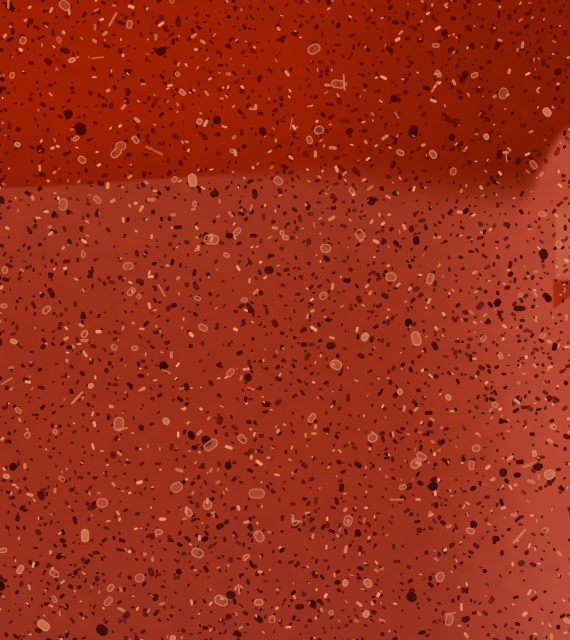
Give the GLSL for this texture, as a Shadertoy shader.

```glsl
// Speckled red glaze: a saturated band above a hazy, paler sheen, strewn with
// dark dots, pale flecks, small rings and thin rods. Each kind of grain is a
// jittered grid of capsules, drawn from its signed distance.

#define BAND_RED    vec3(0.625, 0.125, 0.008)
#define BAND_SHADE  vec3(0.525, 0.105, 0.006)
#define SHEEN_RED   vec3(0.615, 0.185, 0.100)
#define SHEEN_PALE  vec3(0.730, 0.285, 0.200)
#define DARK_GRAIN  vec3(0.230, 0.025, 0.020)
#define PALE_GRAIN  vec3(0.930, 0.610, 0.430)
#define RING_TINT   vec3(0.830, 0.500, 0.360)
#define SOFTNESS    0.0011
#define DENSITY     1.0

float hash(vec2 p) {
    return fract(sin(dot(p, vec2(127.1, 311.7))) * 43758.5453);
}

float noise(vec2 p) {
    vec2 i = floor(p), f = fract(p);
    f = f * f * (3.0 - 2.0 * f);
    return mix(mix(hash(i), hash(i + vec2(1, 0)), f.x),
               mix(hash(i + vec2(0, 1)), hash(i + vec2(1, 1)), f.x), f.y);
}

float capsule(vec2 p, vec2 halfAxis, float radius) {
    float t = clamp(dot(p, halfAxis) / dot(halfAxis, halfAxis), -1.0, 1.0);
    return length(p - halfAxis * t) - radius;
}

// Nearest grain: x = signed distance, y = random tone, z = radius
vec3 grains(vec2 p, float cell, float share, vec2 radii, float stretch, float seed) {
    vec3 nearest = vec3(1.0, 0.0, 0.0);
    vec2 home = floor(p / cell);
    for (int j = -1; j <= 1; j++)
    for (int i = -1; i <= 1; i++) {
        vec2 id = home + vec2(i, j);
        vec2 key = id + seed * 17.3;
        vec2 center = (id + vec2(hash(key), hash(key + 41.7))) * cell;
        float crowding = 0.55 + 0.9 * noise(center * 9.0 + seed);
        if (hash(key + 73.1) > share * crowding * DENSITY) continue;
        float size = hash(key + 11.9);
        float radius = mix(radii.x, radii.y, size * size);
        float angle = 6.2832 * hash(key + 29.3);
        float reach = radius * stretch * (0.15 + 0.85 * hash(key + 57.7));
        float d = capsule(p - center, reach * vec2(cos(angle), sin(angle)), radius);
        if (d < nearest.x) nearest = vec3(d, hash(key + 91.3), radius);
    }
    return nearest;
}

float cover(float d) {
    float soft = max(SOFTNESS, 0.7 / iResolution.y);
    return 1.0 - smoothstep(-soft, soft, d);
}

// Glaze without grains: band, sheen and the glint at the right rim
vec3 glaze(vec2 p) {
    vec3 band = mix(BAND_RED, BAND_SHADE, smoothstep(0.35, 0.85, p.x));
    band *= 1.0 - 0.08 * smoothstep(0.85, 0.70, p.y);

    float haze = smoothstep(0.60, 0.90, p.x + 0.10 * (noise(p * 4.0) - 0.5));
    vec3 sheen = mix(SHEEN_RED, SHEEN_PALE, haze);
    float upperHaze = smoothstep(0.45, 0.68, p.y) * (1.0 - haze);
    sheen += vec3(0.015, 0.022, 0.022) * upperHaze;
    sheen += vec3(-0.01, 0.01, 0.025) * smoothstep(0.35, 0.0, p.y);

    float edge = 0.707 + 0.020 * smoothstep(0.0, 0.4, p.x)
               - 0.030 * smoothstep(0.5, 0.75, p.x)
               + 0.100 * smoothstep(0.81, 0.89, p.x);
    float blur = mix(0.004, 0.045, smoothstep(0.30, 0.65, p.x));
    blur = mix(blur, 0.015, smoothstep(0.80, 0.88, p.x));
    vec3 col = mix(sheen, band, smoothstep(-blur, blur, p.y - edge));

    float glint = smoothstep(0.866, 0.871, p.x) * smoothstep(0.55, 0.58, p.y)
                * smoothstep(0.69, 0.65, p.y);
    col = mix(col, RING_TINT, 0.35 * glint);
    float notch = smoothstep(0.0, 0.004, p.y - 0.515 - 0.8 * (p.x - 0.865))
                * smoothstep(0.0, 0.006, 0.565 - p.y) * smoothstep(0.862, 0.867, p.x);
    return mix(col, BAND_RED, 0.8 * notch);
}

void mainImage(out vec4 fragColor, in vec2 fragCoord) {
    vec2 p = fragCoord / iResolution.y;
    vec3 col = glaze(p);
    col *= 0.975 + 0.05 * noise(p * 45.0);
    float sheen = smoothstep(0.75, 0.68, p.y);
    vec3 dark = DARK_GRAIN + vec3(0.07, 0.0, -0.015) * (1.0 - sheen);

    // Dark dots: fine, medium and a few large
    vec3 g = grains(p, 0.0145, 0.58, vec2(0.0013, 0.0030), 1.2, 1.0);
    col = mix(col, dark, cover(g.x) * (0.45 + 0.50 * g.y));
    g = grains(p, 0.030, 0.50, vec2(0.0024, 0.0046), 0.8, 2.0);
    col = mix(col, dark, cover(g.x) * (0.50 + 0.45 * g.y));
    g = grains(p, 0.100, 0.38, vec2(0.0050, 0.0080), 0.4, 3.0);
    col = mix(col, dark * 0.85, cover(g.x) * (0.75 + 0.20 * g.y));

    // Pale flecks
    g = grains(p, 0.022, 0.46, vec2(0.0011, 0.0028), 1.6, 4.0);
    col = mix(col, PALE_GRAIN, cover(g.x) * (0.40 + 0.60 * g.y));

    // Rings with a faint fill; the palest are nearly solid
    g = grains(p, 0.070, 0.62, vec2(0.0038, 0.0082), 0.7, 5.0);
    float fill = 0.30 + 0.55 * smoothstep(0.75, 0.95, g.y);
    float rim = cover(abs(g.x + 0.0012) - 0.0010);
    col = mix(col, RING_TINT, cover(g.x) * fill);
    col = mix(col, RING_TINT, rim * (0.55 + 0.40 * g.y));

    // Thin rods
    g = grains(p, 0.120, 0.40, vec2(0.0011, 0.0022), 8.0, 6.0);
    col = mix(col, RING_TINT, cover(g.x) * (0.55 + 0.40 * g.y));

    fragColor = vec4(col, 1.0);
}
```
